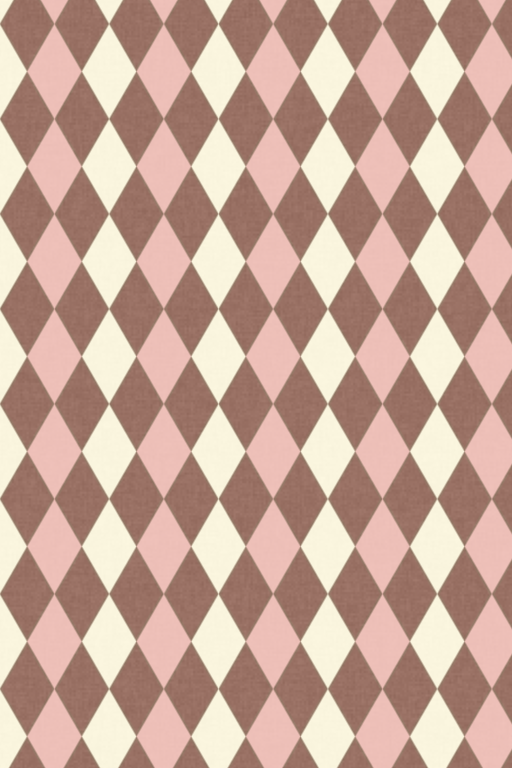
Give the GLSL for this pattern, as a Shadertoy shader.

```glsl
#define TILE vec2(0.0712, 0.1237)   // diamond size, in canvas heights
#define ORIGIN vec2(-0.0003, 0.1029)
#define BROWN vec3(0.600, 0.440, 0.390)
#define OLIVE vec3(0.580, 0.470, 0.400)
#define PINK vec3(0.930, 0.750, 0.720)
#define CREAM vec3(0.980, 0.960, 0.870)
#define RIM 0.0022                  // width of the olive edge tint
#define SOFTNESS 0.0016             // edge blur
#define THREADS 360.0               // threads per canvas height
#define DARK_GRAIN 0.075
#define LIGHT_GRAIN 0.022

float hash(vec2 p) {
    vec3 q = fract(p.xyx * 0.1031);
    q += dot(q, q.yzx + 33.33);
    return fract((q.x + q.y) * q.z);
}

float valueNoise(vec2 p) {
    vec2 cell = floor(p);
    vec2 f = fract(p);
    f = f * f * (3.0 - 2.0 * f);
    float low = mix(hash(cell), hash(cell + vec2(1, 0)), f.x);
    float high = mix(hash(cell + vec2(0, 1)), hash(cell + vec2(1, 1)), f.x);
    return mix(low, high, f.y);
}

// Crossed threads plus fine speckle, centred on zero
float linen(vec2 p) {
    vec2 t = p * THREADS;
    float warp = valueNoise(t * vec2(1.0, 0.2));
    float weft = valueNoise(t * vec2(0.2, 1.0) + 71.0);
    float speckle = valueNoise(t + 137.0);
    return 0.3 * warp + 0.3 * weft + 0.4 * speckle - 0.5;
}

// Signed distance to the dark diamonds, negative inside
float diamondDistance(vec2 q) {
    vec2 offset = abs(q - vec2(0.5, 0.0) - round(q - vec2(0.5, 0.0)));
    return (offset.x + offset.y - 0.5) / length(1.0 / TILE);
}

void mainImage(out vec4 fragColor, in vec2 fragCoord) {
    vec2 p = fragCoord / iResolution.y;
    vec2 q = (p - ORIGIN) / TILE;
    float blur = max(SOFTNESS, 0.8 / iResolution.y);

    // Light diamonds alternate by column
    float columnEdge = (abs(mod(q.x, 2.0) - 1.0) - 0.5) * TILE.x;
    vec3 light = mix(PINK, CREAM, smoothstep(-blur, blur, columnEdge));

    // Dark diamonds with a faint tint along their edges
    float d = diamondDistance(q);
    vec3 dark = mix(BROWN, OLIVE, smoothstep(-2.0 * RIM, -0.5 * RIM, d));
    float darkMask = 1.0 - smoothstep(-blur, blur, d);

    // Cloth grain, stronger on the dark ink
    vec3 color = mix(light, dark, darkMask);
    color += linen(p) * mix(LIGHT_GRAIN, DARK_GRAIN, darkMask);
    fragColor = vec4(clamp(color, 0.0, 1.0), 1.0);
}
```
